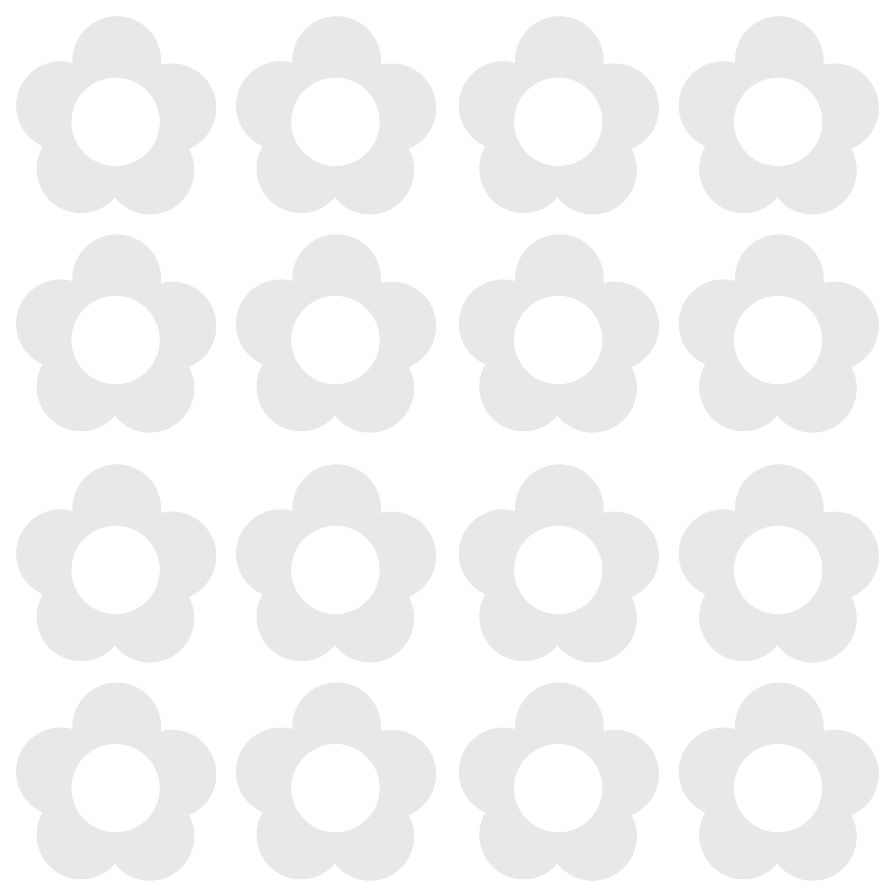
Write a three.js fragment shader that draws this pattern.

```glsl
// Four by four grid of pale grey five-petalled flowers with round white centres.
varying vec2 vUv;

const float TAU = 6.2831853;

float circle(vec2 p, float radius) {
  return length(p) - radius;
}

// Signed distance to one flower: a ring of round petals minus its centre.
float flower(vec2 p) {
  float petals = 1.0;
  for (int i = 0; i < 5; i++) {
    float a = TAU * float(i) / 5.0;
    // Clockwise from the top, slightly stretched upwards and tilted.
    vec2 petal = vec2(0.0654 * sin(a) + 0.0008 * cos(a) + 0.0005,
                      0.0659 * cos(a) + 0.0033 * cos(2.0 * a) - 0.0013 * sin(a) - 0.0008);
    petals = min(petals, circle(p - petal, 0.0495));
  }
  return max(petals, -circle(p, 0.0493));
}

// Position relative to the nearest flower; the gap between halves is wider.
vec2 flowerCell(vec2 uv) {
  vec2 p = uv - vec2(0.4987, 0.4922);
  vec2 inner = vec2(0.1243, 0.1283);
  vec2 pitch = vec2(0.2454, 0.2435);
  vec2 outer = step(inner + 0.5 * pitch, abs(p));
  return p - sign(p) * (inner + pitch * outer);
}

void main() {
  float d = flower(flowerCell(vUv));
  float edge = 0.5 * fwidth(vUv.x);
  float ink = 1.0 - smoothstep(-edge, edge, d);
  gl_FragColor = vec4(mix(vec3(1.0), vec3(0.91), ink), 1.0);
}
```
